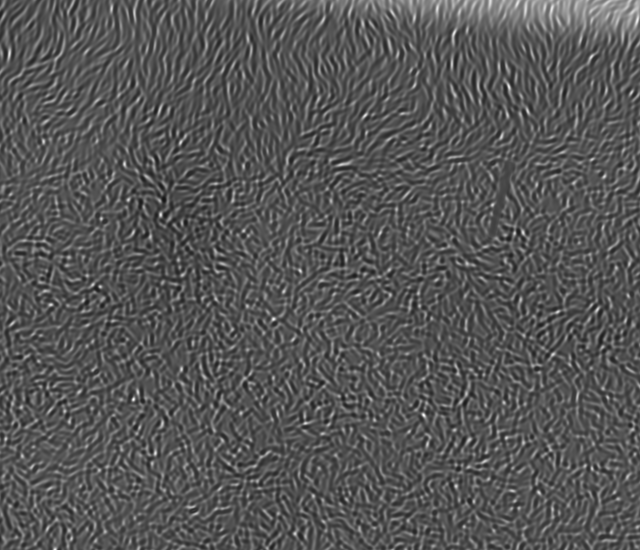
Reproduce this texture procedurally as a Shadertoy shader.

```glsl
const float TAU = 6.2831853;
const float RIDGES_PER_HEIGHT = 68.0;
const int GRAINS_PER_CELL = 4;

vec4 hash4(vec3 p) {
    vec4 q = fract(p.xyzx * vec4(0.1031, 0.1030, 0.0973, 0.1099));
    q += dot(q, q.wzxy + 33.33);
    return fract((q.xxyz + q.yzzw) * q.zywx);
}

float gradientDot(vec2 cell, vec2 offset, float seed) {
    float angle = TAU * hash4(vec3(cell, seed)).x;
    return dot(vec2(cos(angle), sin(angle)), offset);
}

float gradientNoise(vec2 p, float seed) {
    vec2 cell = floor(p), f = fract(p);
    vec2 blend = f * f * f * (f * (f * 6.0 - 15.0) + 10.0);
    vec2 e = vec2(0.0, 1.0);
    float low = mix(gradientDot(cell, f, seed),
                    gradientDot(cell + e.yx, f - e.yx, seed), blend.x);
    float high = mix(gradientDot(cell + e.xy, f - e.xy, seed),
                     gradientDot(cell + e.yy, f - e.yy, seed), blend.x);
    return 1.4 * mix(low, high, blend.y);
}

// Direction of the ridges: upright near the top, wandering below
float ridgeAngle(vec2 p, float order) {
    float wander = 1.5 * gradientNoise(p * 5.0, 11.0)
                 + 1.2 * gradientNoise(p * 13.0, 23.0);
    return 1.25 + wander * mix(1.0, 0.6, order);
}

// One short wave packet with a compact elliptical window
float wavePacket(vec2 d, float angle, float phase, vec2 radii) {
    vec2 along = vec2(cos(angle), sin(angle));
    vec2 local = vec2(dot(d, along), dot(d, vec2(-along.y, along.x)));
    vec2 r = local / radii;
    float window = max(0.0, 1.0 - dot(r, r));
    return window * window * window * cos(TAU * (local.y + phase));
}

// Band-limited worm pattern with about unit deviation
float wormPattern(vec2 p, float cellSize) {
    vec2 q = p * RIDGES_PER_HEIGHT / cellSize;
    vec2 home = floor(q);
    float sum = 0.0;
    for (int j = -1; j <= 1; j++)
    for (int i = -1; i <= 1; i++) {
        vec2 cell = home + vec2(i, j);
        vec2 center = (cell + 0.5) * cellSize / RIDGES_PER_HEIGHT;
        float order = smoothstep(0.55, 0.95, center.y);
        float angle = ridgeAngle(center, order);
        float spread = mix(1.1, 0.3, order);
        for (int k = 0; k < GRAINS_PER_CELL; k++) {
            vec4 rnd = hash4(vec3(cell + 50.0, float(k) + 3.0));
            vec2 d = (q - cell - rnd.xy) * cellSize;
            sum += wavePacket(d, angle + spread * (2.0 * rnd.w - 1.0),
                              rnd.z, cellSize * vec2(1.0, 0.7));
        }
    }
    return 1.25 * sum;
}

float segmentDistance(vec2 p, vec2 a, vec2 b) {
    vec2 pa = p - a, ba = b - a;
    return length(pa - ba * clamp(dot(pa, ba) / dot(ba, ba), 0.0, 1.0));
}

// Broad light: glow along the top right, a dim patch, slow unevenness
float illumination(vec2 p) {
    float glow = smoothstep(0.0, 0.085, p.y - 1.02 + 0.105 * p.x);
    vec2 d = (p - vec2(0.33, 0.60)) / vec2(0.09, 0.12);
    float dim = exp(-dot(d, d));
    return 0.333 + 0.27 * glow - 0.045 * dim
         + 0.02 * gradientNoise(p * 3.5, 37.0);
}

void mainImage(out vec4 fragColor, in vec2 fragCoord) {
    vec2 p = fragCoord / iResolution.y;

    // Fine relief, with brighter crests than troughs
    float n = wormPattern(p, 1.7);
    float contrast = 0.083 * (1.0 + 0.3 * gradientNoise(p * 9.0, 51.0));
    float relief = contrast * n + 0.011 * (n * n - 1.0);

    // Smooth slanted groove with pale rims
    float d = segmentDistance(p, vec2(0.895, 0.575), vec2(0.927, 0.70));
    float groove = 1.0 - smoothstep(0.004, 0.011, d);
    float rim = exp(-pow((d - 0.012) / 0.003, 2.0));
    relief = mix(relief, -0.06 + 0.15 * relief, groove) + 0.06 * rim;

    float gray = clamp(illumination(p) + relief, 0.0, 1.0);
    fragColor = vec4(vec3(gray), 1.0);
}
```
